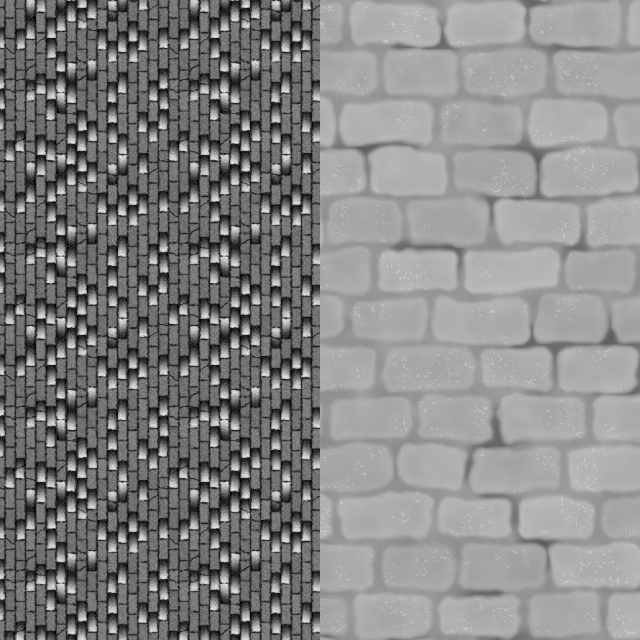
A three.js fragment shader for this texture map:

```glsl
// Two grey masonry panels side by side: on the left, a tiling weave of upright
// bricks with some tipped out of plane; on the right, soft courses of rounded stone.
// Both use jittered running-bond cells, rounded-box distances and value noise.

varying vec2 vUv;

const float SPLIT = 0.5;               // x of the seam between panels
const float TILE = 0.2555;             // side of the repeating brick tile
const vec2 BRICKS = vec2(16.0, 8.0);   // brick columns and rows per tile
const float LOOSE_SHARE = 0.37;        // share of tipped bricks
const float GAP_GREY = 0.15;
const float BRICK_GREY = 0.465;
const float COURSES = 13.0;            // stone courses up the canvas
const float STONE_ASPECT = 1.81;       // mean stone pitch over course height
const float JOINT_JITTER = 0.26;
const float STONE_GREY = 0.668;
const float MORTAR_GREY = 0.585;
const float PIT_DEPTH = 0.19;
const float NO_WRAP = 4096.0;

float hash(vec2 p) {
  return fract(sin(dot(p, vec2(127.1, 311.7))) * 43758.5453);
}

// Value noise whose lattice wraps after the given period.
float noise(vec2 p, float period) {
  vec2 i = floor(p), f = fract(p);
  f = f * f * (3.0 - 2.0 * f);
  vec2 a = mod(i, period), b = mod(i + 1.0, period);
  return mix(mix(hash(a), hash(vec2(b.x, a.y)), f.x),
             mix(hash(vec2(a.x, b.y)), hash(b), f.x), f.y);
}

float clouds(vec2 p) {
  float sum = 0.0, weight = 0.5;
  for (int i = 0; i < 4; i++) {
    sum += weight * noise(p, NO_WRAP);
    p = p * 2.03 + 17.3;
    weight *= 0.5;
  }
  return sum / 0.9375;
}

float roundedBox(vec2 p, vec2 halfSize, float radius) {
  vec2 q = abs(p) - halfSize + radius;
  return length(max(q, 0.0)) + min(max(q.x, q.y), 0.0) - radius;
}

float brickPanel(vec2 p) {
  vec2 tile = p / TILE;
  vec2 g = tile * BRICKS + vec2(0.5, 0.0);
  float column = mod(floor(g.x), BRICKS.x);
  g.y += 0.5 * mod(column, 2.0) + 0.3 * hash(vec2(column, 3.7));
  vec2 id = vec2(column, mod(floor(g.y), BRICKS.y));
  vec2 f = (fract(g) - 0.5) * vec2(1.0, 2.0);
  float loose = step(hash(id + 5.3), LOOSE_SHARE);
  float turn = hash(id + 9.1) - 0.5;

  // Ragged brick outline
  f += loose * 0.16 * turn * vec2(f.y, -f.x);
  float chips = noise(tile * 80.0, 80.0) - 0.5;
  float d = roundedBox(f, vec2(0.45, 0.965), 0.09) + 0.13 * chips;

  // Flat face, or a steep ramp across a tipped face
  float grain = noise(tile * 160.0, 160.0) - 0.5;
  float face = BRICK_GREY + 0.06 * (hash(id + 2.2) - 0.5);
  float flip = hash(id + 7.7) < 0.72 ? -1.0 : 1.0;
  float ramp = smoothstep(-1.15, 1.1, flip * f.y + 0.9 * turn * f.x);
  float tipped = mix(0.12, 0.88, ramp) - 0.15 * smoothstep(0.2, 0.45, abs(f.x));
  face = mix(face, tipped, loose) + 0.13 * grain;

  // Slanted cracks in a few bricks
  float crack = abs(f.y + 1.6 * turn * f.x + 0.5 * turn + 0.2 * chips);
  face -= 0.27 * step(0.83, hash(id + 4.4)) * (1.0 - smoothstep(0.03, 0.13, crack));
  face *= mix(0.72, 1.0, smoothstep(0.0, 0.16, -d));
  return mix(face, GAP_GREY + 0.1 * grain, smoothstep(-0.06, 0.06, d));
}

float jointAt(float k, float course) {
  return k + JOINT_JITTER * (hash(vec2(k, course) + 21.0) - 0.5);
}

float stonePanel(vec2 p) {
  vec2 g = vec2(p.x - SPLIT, p.y) * COURSES;
  vec2 uneven = vec2(noise(g * 1.3 + 40.0, NO_WRAP), noise(g * 1.3 + 80.0, NO_WRAP));
  vec2 w = g + 0.16 * (uneven - 0.5);
  float course = floor(w.y);
  float bond = mix(0.18, 0.66, mod(course, 2.0)) + 0.34 * (hash(vec2(course, 8.0)) - 0.5);
  float x = w.x / STONE_ASPECT - bond;
  float k = floor(x);
  k += step(jointAt(k + 1.0, course), x) - step(x, jointAt(k, course));
  float left = jointAt(k, course), right = jointAt(k + 1.0, course);
  vec2 id = vec2(k, course);

  // Worn stone outline
  vec2 f = vec2((x - 0.5 * (left + right)) * STONE_ASPECT, fract(w.y) - 0.5);
  float shrink = 0.04 * hash(id + 31.0);
  vec2 halfSize = vec2(0.5 * (right - left) * STONE_ASPECT - 0.055, 0.455) - shrink;
  float d = roundedBox(f, halfSize, 0.2) + 0.07 * (noise(g * 5.0, NO_WRAP) - 0.5);

  // Cloudy mortar with dark hollows
  float cloud = clouds(g * 2.2) - 0.5;
  float pit = smoothstep(0.58, 0.88, noise(g * 1.15 + 11.0, NO_WRAP));
  float mortar = MORTAR_GREY + 0.12 * cloud - PIT_DEPTH * pit * smoothstep(-0.04, 0.1, d);

  // Stone face with a soft rim and patches of pale scuffs
  float stone = STONE_GREY + 0.055 * (hash(id + 13.0) - 0.5) + 0.07 * cloud;
  stone += 0.018 * smoothstep(0.25, 0.06, -d);
  float patches = smoothstep(0.48, 0.75, noise(g * 2.4 + 60.0, NO_WRAP));
  float scuffs = smoothstep(0.68, 0.9, noise(g * vec2(24.0, 28.0), NO_WRAP));
  stone += 0.075 * patches * scuffs;
  return mix(stone, mortar, smoothstep(-0.07, 0.06, d));
}

void main() {
  float seam = smoothstep(SPLIT - 0.0008, SPLIT + 0.0008, vUv.x);
  float grey = mix(brickPanel(vUv), stonePanel(vUv), seam);
  gl_FragColor = vec4(vec3(clamp(grey, 0.0, 1.0)), 1.0);
}
```
